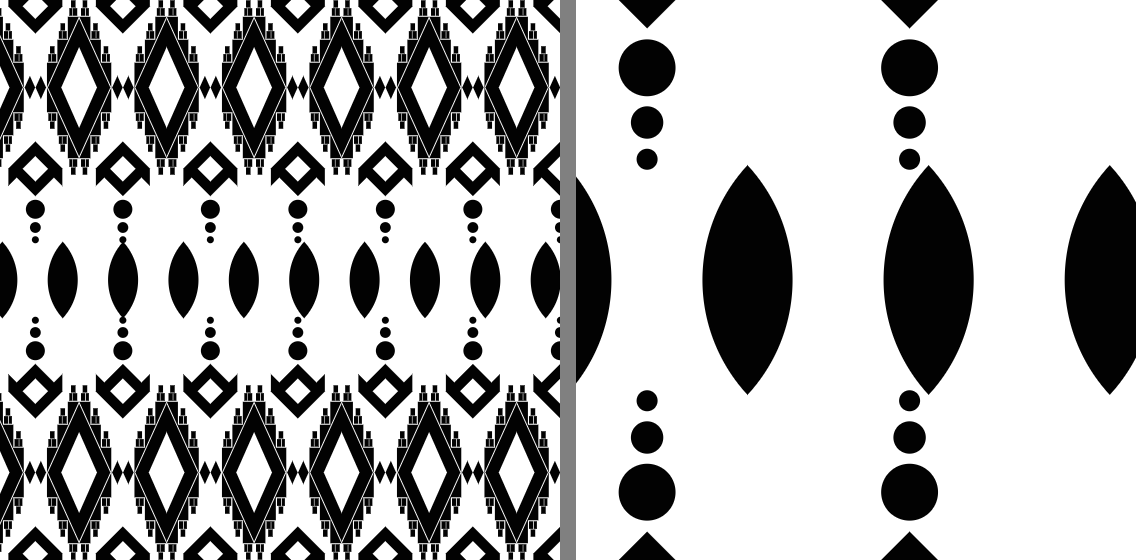
Left: the whole. Right: its middle third, enlarged.
Write a WebGL 1 fragment shader that draws this pattern.

```glsl
precision highp float;
// Black and white geometric frieze: two mirrored bands of stepped diamonds,
// winged lozenges and beads around a central row of pointed leaves.
// Folding the canvas twice lets each motif be drawn once as a distance field.

uniform vec2 u_resolution;

#define GRID 768.0          // design units along the canvas side
#define COLUMN 120.0        // spacing of the band motifs
#define COLUMN_X 108.5      // centre of the first stepped diamond
#define BAND_Y 264.0        // band axis, measured from mid canvas
#define LEAF_PITCH 82.8     // spacing of the leaves
#define LEAF_X 3.2          // centre of the first leaf
#define LEAF_SIZE vec2(20.6, 52.5)
#define LINE_WIDTH 1.3      // fine white outline of the diamonds
#define INK vec3(0.008)
#define PAPER vec3(1.0)

// Signed offset from the nearest repeat centre
float repeatAround(float x, float centre, float pitch) {
  return mod(x - centre + 0.5 * pitch, pitch) - 0.5 * pitch;
}

float diamond(vec2 p, vec2 size) {
  p = abs(p);
  return (p.x / size.x + p.y / size.y - 1.0) * size.x * size.y / length(size);
}

float box(vec2 p, vec2 size) {
  vec2 q = abs(p) - size;
  return length(max(q, 0.0)) + min(max(q.x, q.y), 0.0);
}

// Intersection of two equal discs, pointed at top and bottom
float leaf(vec2 p, vec2 size) {
  float radius = dot(size, size) / (2.0 * size.x);
  return length(vec2(abs(p.x) + radius - size.x, p.y)) - radius;
}

// Diamond with terraced sides, split bricks on every terrace and an open core
float steppedDiamond(vec2 p) {
  p = abs(p);
  float d = 1e3;
  for (int i = 0; i < 3; i++) {
    float n = float(i);
    float top = 97.0 - 31.5 * n;
    d = min(d, box(p, vec2(15.5 + 14.3 * n, top)));
    vec2 q = p - vec2(8.0 + 14.4 * n, top);
    float brick = box(q - vec2(0.0, 6.6), vec2(5.4, 5.2));
    brick = max(brick, 0.4 - abs(q.x - 0.8));
    float cap = box(q - vec2(0.0, 17.6), vec2(3.1, 5.0));
    d = min(d, min(brick, cap));
  }
  float outline = abs(diamond(p, vec2(43.5, 96.0))) - 0.5 * LINE_WIDTH;
  float core = diamond(p, vec2(24.5, 55.5));
  return max(d, -min(outline, core));
}

// Hollow lozenge with a pair of wings on its outer side
float wingedLozenge(vec2 p) {
  p.x = abs(p.x);
  float wing = max(p.x - 37.0, max((p.y - p.x + 13.5) * 0.7071, -p.y));
  float body = min(diamond(p, vec2(37.5)), wing);
  return max(body, -diamond(p, vec2(17.5)));
}

// Three beads shrinking towards the leaves
float beads(vec2 p) {
  float d = length(p - vec2(0.0, 97.0)) - 13.0;
  d = min(d, length(p - vec2(0.0, 72.0)) - 7.4);
  return min(d, length(p - vec2(0.0, 55.2)) - 4.8);
}

void main() {
  float pixel = GRID / u_resolution.y;
  vec2 p = gl_FragCoord.xy * pixel;

  // Fold about mid canvas, then about the band axis
  float fromMiddle = abs(p.y - 0.5 * GRID);
  float fromBand = abs(fromMiddle - BAND_Y);
  float mainX = repeatAround(p.x, COLUMN_X, COLUMN);
  float gapX = repeatAround(p.x, COLUMN_X + 0.5 * COLUMN, COLUMN);
  float leafX = repeatAround(p.x, LEAF_X, LEAF_PITCH);

  // Band motifs
  float d = steppedDiamond(vec2(mainX, fromBand));
  d = min(d, wingedLozenge(vec2(gapX, fromBand - 111.5)));
  d = min(d, diamond(vec2(abs(gapX) - 7.5, fromBand), vec2(7.2, 16.0)));

  // Central row
  d = min(d, beads(vec2(gapX, fromMiddle)));
  d = min(d, leaf(vec2(leafX, fromMiddle), LEAF_SIZE));

  float coverage = clamp(0.5 - d / pixel, 0.0, 1.0);
  gl_FragColor = vec4(mix(PAPER, INK, coverage), 1.0);
}
```
